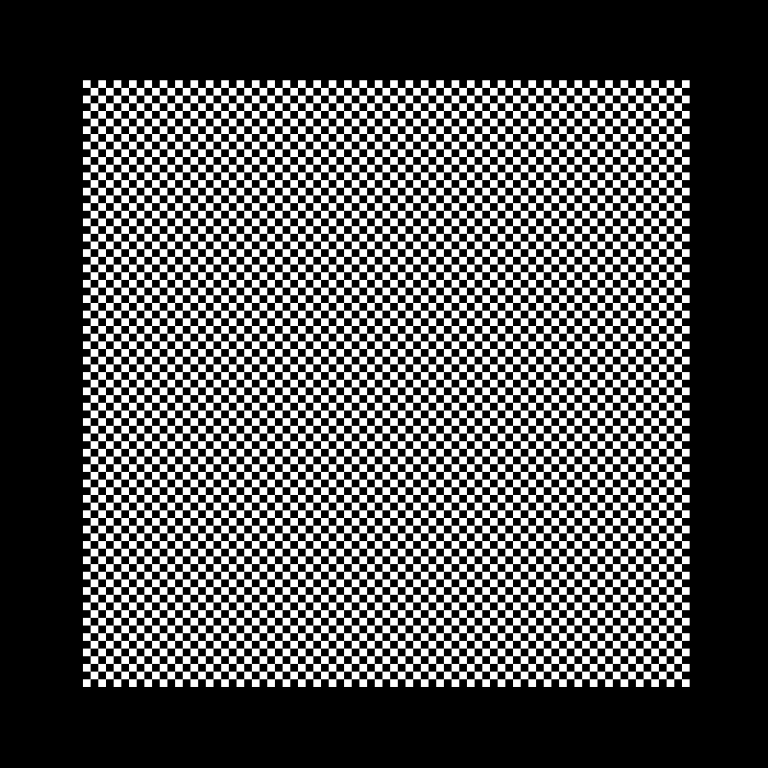
This pattern is drawn by a WebGL 2 fragment shader. Its source:

```glsl
#version 300 es
precision highp float;
// A fine black and white checkerboard, 79 by 79 cells, inside a plain black border.
// Each pixel averages the board exactly, from the integral of a square wave per axis.
// The border is solid on all sides, so the tile joins without a seam.

uniform vec2 u_resolution;
out vec4 fragColor;

// Integral of a square wave that alternates +1 and -1 over unit cells
vec2 squareWaveIntegral(vec2 t) {
    return 1.0 - abs(mod(t, 2.0) - 1.0);
}

// White coverage of the pixel centred at cell position p
float checkerCoverage(vec2 p, vec2 pixelSize, float cells) {
    vec2 low = clamp(p - 0.5 * pixelSize, 0.0, cells);
    vec2 high = clamp(p + 0.5 * pixelSize, 0.0, cells);
    vec2 inside = (high - low) / pixelSize;
    vec2 wave = (squareWaveIntegral(high) - squareWaveIntegral(low)) / pixelSize;
    return 0.5 * (inside.x * inside.y + wave.x * wave.y);
}

void main() {
    vec2 uv = gl_FragCoord.xy / u_resolution;

    // Cells are one hundredth of the canvas; the corner cells are white
    vec2 cellPosition = (uv - vec2(0.108, 0.1055)) * 100.0;
    float white = checkerCoverage(cellPosition, 100.0 / u_resolution, 79.0);

    vec3 black = vec3(0.0);
    fragColor = vec4(mix(black, vec3(1.0), clamp(white, 0.0, 1.0)), 1.0);
}
```
